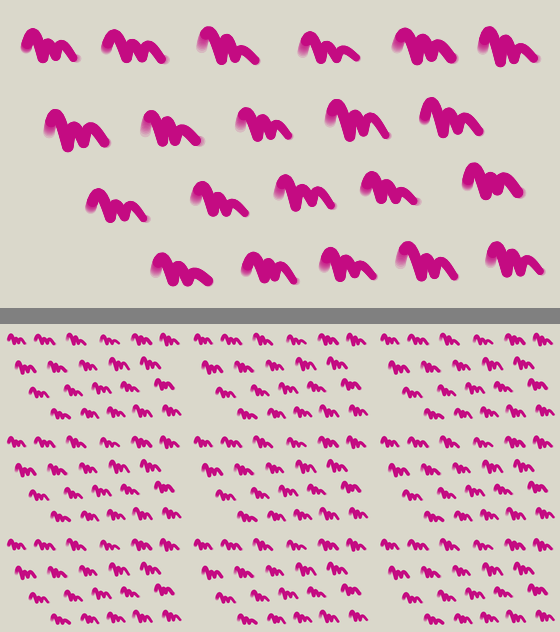
Top, the tile; bottom, the same tile 3 across and 3 down.
A WebGL 2 fragment shader for this pattern:

```glsl
#version 300 es
precision highp float;
// Four loose rows of hand-brushed zigzag scribbles, magenta on warm grey.
// Each scribble is a fat tapering stroke along three leaning arches, varied
// by a hash, with translucent brush dabs where the stroke starts and ends.

uniform vec2 u_resolution;
out vec4 fragColor;

const float PI = 3.14159;
const vec2 TILE = vec2(1.82, 1.0);  // tile size, with its height as unit
const float MARK_SIZE = 0.1;        // one mark unit in tile heights
const int SEGMENTS = 30;
const int START_DABS = 12;
const int END_DABS = 3;
const vec3 PAPER = vec3(0.855, 0.848, 0.795);
const vec3 INK = vec3(0.77, 0.045, 0.51);

// Per row: first x, first y, step in x, rise per mark
const vec4 ROWS[4] = vec4[4](
    vec4(0.163, 0.851, 0.298, -0.001),
    vec4(0.251, 0.572, 0.3045, 0.011),
    vec4(0.382, 0.332, 0.305, 0.020),
    vec4(0.592, 0.125, 0.271, 0.008));
// Per row: number of marks, sideways sway of the spacing
const vec2 ROW_RHYTHM[4] = vec2[4](
    vec2(6.0, -0.026), vec2(5.0, 0.0), vec2(5.0, 0.03), vec2(5.0, 0.015));

float hash(vec2 v) {
    return fract(sin(dot(v, vec2(12.9898, 78.233))) * 43758.5);
}

float vary(vec2 seed, float salt, float lo, float hi) {
    return mix(lo, hi, hash(seed + salt * vec2(1.37, 2.71)));
}

// Distance to a segment, less a radius running from ra to rb
float taperedSegment(vec2 p, vec2 a, vec2 b, float ra, float rb) {
    vec2 ab = b - a;
    float h = clamp(dot(p - a, ab) / max(dot(ab, ab), 1e-6), 0.0, 1.0);
    return length(p - a - ab * h) - mix(ra, rb, h);
}

float coverage(float dist, float px) {
    return 1.0 - smoothstep(-0.5 * px, 0.5 * px, dist);
}

// Point on the stroke: a leaning arch between each pair of knots
vec2 strokePoint(vec2 knots[4], vec3 arches, vec3 lean, float t) {
    int i = min(int(t), 2);
    float s = t - float(i);
    float lift = arches[i] * sin(PI * pow(max(s, 0.0), lean[i]));
    return mix(knots[i], knots[i + 1], s) + vec2(0.0, lift);
}

// Ink opacity of one scribble at p, in mark units
float scribble(vec2 p, vec2 seed, float px) {
    float wide = vary(seed, 1.0, 0.92, 1.12);
    float tall = vary(seed, 2.0, 0.83, 1.12);
    float radius = vary(seed, 3.0, 0.178, 0.195);
    float taper = vary(seed, 13.0, 0.0, 0.35);
    vec2 knots[4] = vec2[4](
        vec2(-0.83 * wide, vary(seed, 4.0, -0.2, 0.0)),
        vec2(vary(seed, 5.0, -0.32, -0.18), -0.43 * tall),
        vec2(vary(seed, 6.0, 0.13, 0.26), vary(seed, 7.0, -0.42, -0.28)),
        vec2(0.8 * wide, vary(seed, 8.0, -0.46, -0.32)));
    vec3 arches = tall * vec3(0.67, vary(seed, 9.0, 0.46, 0.66),
                              vary(seed, 10.0, 0.28, 0.5));
    vec3 lean = vec3(vary(seed, 14.0, 0.74, 0.92), 0.68, 0.65);
    float solidFrom = vary(seed, 11.0, 0.04, 0.22);

    // Solid body
    float dist = 1e3;
    float ra = radius;
    vec2 a = strokePoint(knots, arches, lean, solidFrom);
    for (int k = 1; k <= SEGMENTS; k++) {
        float u = float(k) / float(SEGMENTS);
        float rb = radius * (1.0 - taper * u * u);
        vec2 b = strokePoint(knots, arches, lean, max(solidFrom, 3.0 * u));
        dist = min(dist, taperedSegment(p, a, b, ra, rb));
        a = b;
        ra = rb;
    }
    float clear = 1.0 - coverage(dist, px);

    // Dabs building up at the start
    for (int k = 0; k < START_DABS; k++) {
        float t = solidFrom * float(k) / float(START_DABS);
        vec2 c = strokePoint(knots, arches, lean, t);
        clear *= 1.0 - 0.15 * coverage(length(p - c) - radius, px);
    }
    // Dabs trailing off past the end
    vec2 trail = vec2(vary(seed, 12.0, 0.005, 0.05), -0.008);
    for (int k = 1; k <= END_DABS; k++) {
        vec2 c = knots[3] + trail * float(k);
        clear *= 1.0 - 0.17 * coverage(length(p - c) - ra, px);
    }
    return 1.0 - clear;
}

void main() {
    vec2 p = gl_FragCoord.xy / u_resolution * TILE;
    float px = 1.0 / (u_resolution.y * MARK_SIZE);
    float ink = 0.0;

    for (int r = 0; r < 4; r++) {
        vec4 row = ROWS[r];
        vec2 rhythm = ROW_RHYTHM[r];
        for (int k = 0; k < int(rhythm.x); k++) {
            float n = float(k);
            float sway = rhythm.y * sin(2.0 * PI * n / (rhythm.x - 1.0));
            vec2 d = p - row.xy - n * row.zw - vec2(sway, 0.0);
            d = (d - TILE * round(d / TILE)) / MARK_SIZE;   // wrap at the edges
            if (abs(d.x) > 1.4 || abs(d.y) > 1.1) continue;
            ink = max(ink, scribble(d, vec2(n + 1.0, float(r) + 1.0), px));
        }
    }
    fragColor = vec4(mix(PAPER, INK, ink), 1.0);
}
```
